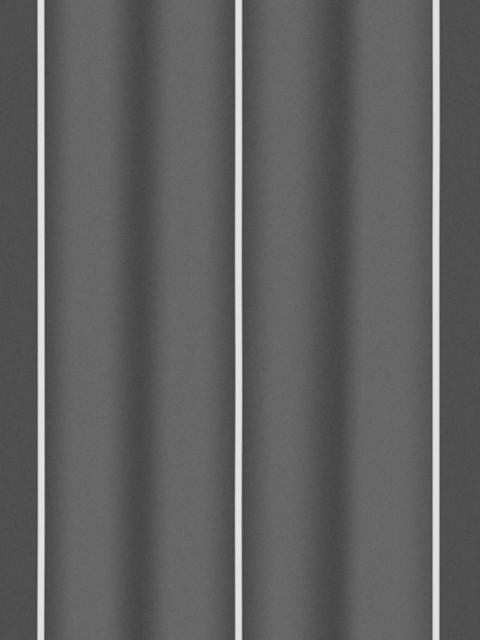
Write a Shadertoy shader that draws this pattern.

```glsl
// Charcoal cloth in soft vertical folds, crossed by three thin pale pinstripes.

const int   STRIPES        = 3;
const float FIRST_STRIPE   = 0.0855;  // in canvas widths
const float STRIPE_SPACING = 0.4115;
const float STRIPE_CORE    = 0.0045;  // half width of the solid part
const float STRIPE_EDGE    = 0.0098;  // half width where the soft edge ends
const float STRIPE_WOBBLE  = 0.0005;
const float STRIPE_TONE    = 0.88;
const float HALO_DEPTH     = 0.02;
const float HALO_WIDTH     = 0.014;

const int   VALLEYS        = 5;       // two folds between neighbouring stripes
const float VALLEY_TONE    = 0.287;
const float OUTER_TONE     = 0.312;   // flat cloth beyond the outer stripes
const float RIDGE_TONE     = 0.405;
const float VALLEY_DRIFT   = 0.012;   // lean of a valley over the full height
const float REACH_LEFT[VALLEYS]  = float[](1.0, 0.078, 0.080, 0.100, 0.075);
const float REACH_RIGHT[VALLEYS] = float[](0.075, 0.070, 0.080, 0.060, 1.0);
const float DEPTH[VALLEYS]       = float[](0.95, 1.0, 0.90, 1.0, 0.60);

const float GRAIN_CELLS    = 288.0;   // across the canvas width
const float GRAIN_STRENGTH = 0.022;

float hash(vec2 p) {
    vec3 q = fract(vec3(p.xyx) * 0.1031);
    q += dot(q, q.yzx + 33.33);
    return fract((q.x + q.y) * q.z);
}

float valueNoise(vec2 p) {
    vec2 cell = floor(p);
    vec2 f = fract(p);
    f = f * f * (3.0 - 2.0 * f);
    float low  = mix(hash(cell), hash(cell + vec2(1, 0)), f.x);
    float high = mix(hash(cell + vec2(0, 1)), hash(cell + vec2(1, 1)), f.x);
    return mix(low, high, f.y);
}

// Cloth tone: ridges darkened by uneven valleys
float foldTone(vec2 uv) {
    float shade = 0.0;
    for (int i = 0; i < VALLEYS; i++) {
        float center = FIRST_STRIPE + 0.5 * STRIPE_SPACING * float(i);
        // Only valleys between stripes lean, more so towards the right
        float lean = float(i % 2) * float(i) / 3.0;
        center += VALLEY_DRIFT * lean * (uv.y - 0.5);
        float d = uv.x - center;
        float reach = d < 0.0 ? REACH_LEFT[i] : REACH_RIGHT[i];
        shade = max(shade, DEPTH[i] * (1.0 - smoothstep(0.0, reach, abs(d))));
    }
    float tone = mix(RIDGE_TONE, VALLEY_TONE, shade);

    // Flat cloth outside the first and last stripe
    float span = STRIPE_SPACING * float(STRIPES - 1);
    float outside = abs(uv.x - FIRST_STRIPE - 0.5 * span) - 0.5 * span;
    return mix(tone, OUTER_TONE, smoothstep(-0.004, 0.004, outside));
}

// Distance to the nearest pinstripe, which wavers slightly along its length
float stripeDistance(vec2 uv) {
    float id = round((uv.x - FIRST_STRIPE) / STRIPE_SPACING);
    id = clamp(id, 0.0, float(STRIPES - 1));
    float wobble = valueNoise(vec2(id * 17.0, uv.y * 5.0)) * 2.0 - 1.0;
    return abs(uv.x - FIRST_STRIPE - id * STRIPE_SPACING - STRIPE_WOBBLE * wobble);
}

void mainImage(out vec4 fragColor, in vec2 fragCoord) {
    vec2 uv = fragCoord / iResolution.xy;
    float pixel = 1.0 / iResolution.x;

    // Folded cloth with fine grain
    float tone = foldTone(uv);
    float grain = valueNoise(fragCoord * pixel * GRAIN_CELLS) - 0.5;
    tone += GRAIN_STRENGTH * grain;

    // Pinstripes in a faint dark halo
    float d = stripeDistance(uv);
    tone -= HALO_DEPTH * (1.0 - smoothstep(STRIPE_EDGE, HALO_WIDTH, d));
    float edge = max(STRIPE_EDGE, STRIPE_CORE + pixel);
    float stripe = 1.0 - smoothstep(STRIPE_CORE, edge, d);
    tone = mix(tone, STRIPE_TONE + 0.5 * GRAIN_STRENGTH * grain, stripe);

    fragColor = vec4(vec3(tone), 1.0);
}
```
